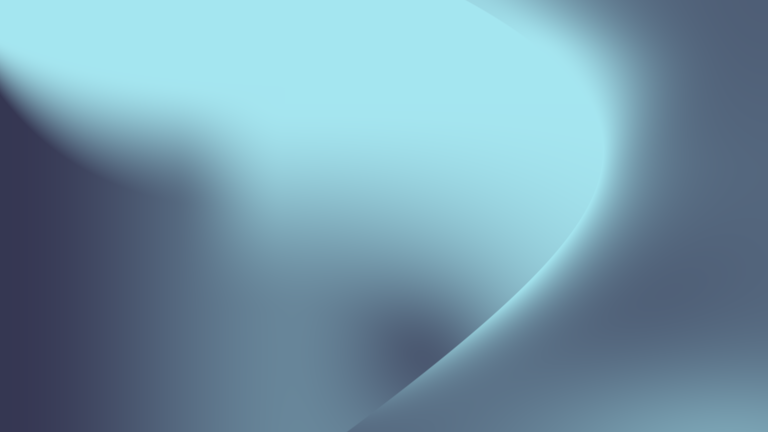
A Shadertoy shader for this background:

```glsl
const vec3 DUSK = vec3(0.20, 0.20, 0.31);
const vec3 AQUA = vec3(0.645, 0.90, 0.94);

// Soft elliptical spot, 1 at its centre
float spot(vec2 p, vec2 centre, vec2 radius) {
    vec2 q = (p - centre) / radius;
    return exp(-dot(q, q));
}

// Signed distance to the fold: a hyperbola below its crest, a parabola above
float foldDistance(vec2 p, vec2 crest) {
    float h = p.y - crest.y;
    float bend = 0.521;
    float root = sqrt(bend * bend + 2.295 * h * h);
    float drop = h < 0.0 ? root - bend : 2.6 * h * h;
    float slope = h < 0.0 ? 2.295 * h / root : 5.2 * h;
    return (p.x - crest.x + drop) / sqrt(1.0 + slope * slope);
}

// Rise from 0 to 1 above a base height; crisp sharpens the lower rim
float rise(float y, float base, float depth, float crisp) {
    float u = clamp((y - base) / depth, 0.0, 1.0);
    return mix(u * u * (3.0 - 2.0 * u), u * (2.0 - u), crisp);
}

// Light on the inner sheet: dim floor below a veil with a hanging left lobe
float innerLight(vec2 p) {
    float ground = mix(0.02, 0.48, smoothstep(0.0, 0.72, p.x));
    ground -= 0.28 * spot(p, vec2(1.0, 0.185), vec2(0.19, 0.19));

    float lobeBase = 0.48 + 0.30 * exp(-4.4 * p.x);
    float lobeDepth = 0.31 - 0.18 * exp(-5.0 * p.x);
    float crisp = 0.55 * (1.0 - smoothstep(0.15, 0.5, p.x));
    float lobe = rise(p.y, lobeBase, lobeDepth, crisp);

    float reach = max(p.x - 0.65, 0.0);
    float sag = reach * reach * (1.0 + 1.5 * reach * reach);
    float curtain = rise(p.y, 0.27 - sag, 0.49 + sag, 0.0);

    float veil = mix(lobe, curtain, smoothstep(0.40, 0.66, p.x));
    return mix(ground, 1.0, veil);
}

// Light behind the fold: slate backdrop with a glow hugging the edge
float outerLight(vec2 p, float d) {
    float backdrop = 0.29
        - 0.07 * spot(p, vec2(1.43, 0.33), vec2(0.30, 0.22))
        - 0.05 * spot(p, vec2(1.75, 1.0), vec2(0.30, 0.25))
        + 0.36 * spot(p, vec2(1.68, -0.05), vec2(0.48, 0.20));
    float upper = smoothstep(0.60, 0.88, p.y);
    float width = mix(0.06, 0.085, smoothstep(0.2, 0.65, p.y)) + 0.045 * upper;
    float falloff = exp(-pow(max(d, 0.0) / width, 1.05 + 0.95 * upper));
    float strength = smoothstep(-0.04, 0.36, p.y);
    strength *= 1.0 - 0.11 * smoothstep(0.88, 1.0, p.y);
    return mix(backdrop, 1.0, falloff * strength);
}

void mainImage(out vec4 fragColor, in vec2 fragCoord) {
    vec2 p = fragCoord / iResolution.y;
    float pixel = 1.0 / iResolution.y;
    float d = foldDistance(p, vec2(1.396, 0.65));

    // Join both sheets along the smoothed fold
    float behind = smoothstep(-pixel, pixel, d);
    float light = mix(innerLight(p), outerLight(p, d), behind);
    fragColor = vec4(mix(DUSK, AQUA, light), 1.0);
}
```
